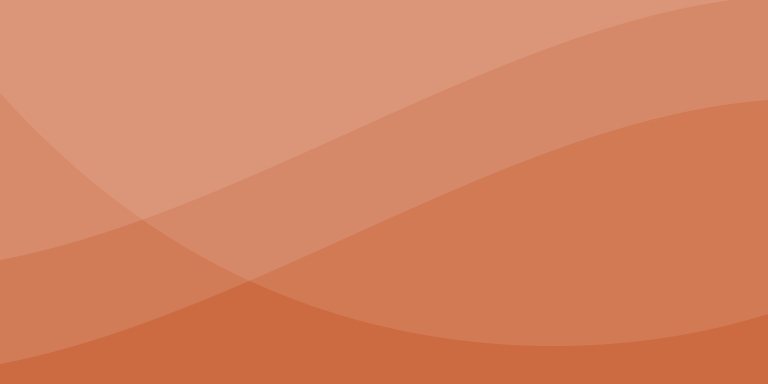
Reproduce this background procedurally as a WebGL 1 fragment shader.

```glsl
precision highp float;
uniform vec2 u_resolution;

#define BASE_COLOR vec3(0.80, 0.42, 0.257)
#define VEIL_COLOR vec3(1.0)
#define BOWL_ALPHA 0.10
#define LOWER_WAVE_ALPHA 0.115
#define UPPER_WAVE_ALPHA 0.11
#define WAVE_GAP 0.2708

// Rising S-shaped wave: height over x, both from 0 to 1
float waveHeight(float x) {
  return 0.3229 + x * (0.3828 + x * (1.1484 - x * 0.8438));
}

// Wide bowl, steep on the left and shallow on the right
float bowlHeight(float x) {
  return 0.7578 + x * (-2.2154 + x * (2.626 + x * (-1.5326 + x * 0.5464)));
}

// Antialiased coverage above a curve, corrected for its slope
float coverAbove(float y, float height, float nextHeight) {
  float rise = (nextHeight - height) * u_resolution.y;
  float pixels = (y - height) * u_resolution.y / sqrt(1.0 + rise * rise);
  return clamp(pixels + 0.5, 0.0, 1.0);
}

void main() {
  vec2 uv = gl_FragCoord.xy / u_resolution;
  float nextX = uv.x + 1.0 / u_resolution.x;

  float wave = waveHeight(uv.x);
  float nextWave = waveHeight(nextX);
  float bowl = coverAbove(uv.y, bowlHeight(uv.x), bowlHeight(nextX));
  float upper = coverAbove(uv.y, wave, nextWave);
  float lower = coverAbove(uv.y + WAVE_GAP, wave, nextWave);

  // Stack the translucent veils
  vec3 color = BASE_COLOR;
  color = mix(color, VEIL_COLOR, BOWL_ALPHA * bowl);
  color = mix(color, VEIL_COLOR, LOWER_WAVE_ALPHA * lower);
  color = mix(color, VEIL_COLOR, UPPER_WAVE_ALPHA * upper);
  gl_FragColor = vec4(color, 1.0);
}
```
